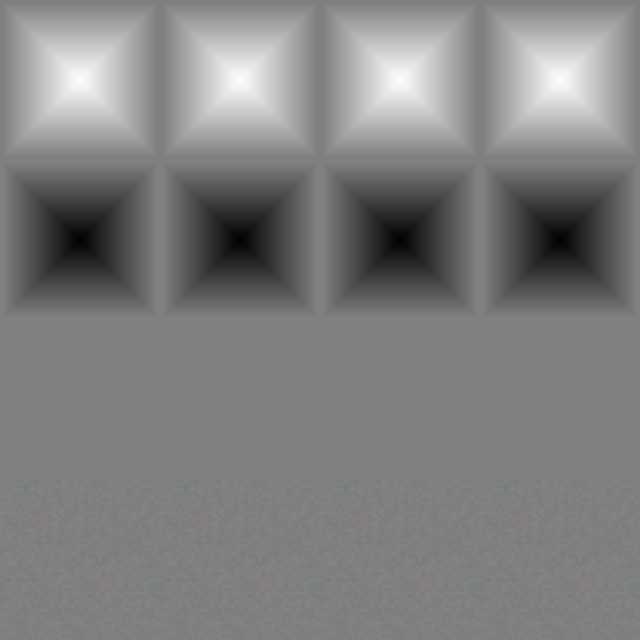
Reproduce this texture map procedurally as a WebGL 1 fragment shader.

```glsl
precision highp float;

uniform vec2 u_resolution;

float hash(vec2 p) {
  return fract(sin(dot(p, vec2(127.1, 311.7))) * 43758.5453);
}

// Value noise that repeats after the given number of lattice cells
float tiledNoise(vec2 p, float period) {
  vec2 i = floor(p);
  vec2 f = smoothstep(0.0, 1.0, fract(p));
  vec2 a = mod(i, period);
  vec2 b = mod(i + 1.0, period);
  float low = mix(hash(a), hash(vec2(b.x, a.y)), f.x);
  float high = mix(hash(vec2(a.x, b.y)), hash(b), f.x);
  return mix(low, high, f.y);
}

// Square pyramid: 1 at the tile centre, 0 along its slightly inset border
float pyramid(vec2 tile) {
  vec2 d = abs(tile - 0.5);
  return clamp(1.0 - max(d.x, d.y) / 0.48, 0.0, 1.0);
}

void main() {
  vec2 grid = gl_FragCoord.xy / u_resolution * 4.0;
  vec2 tile = fract(grid);
  float row = floor(grid.y);
  vec3 color = vec3(0.5);

  if (row > 1.5) {
    // Raised pyramids in the top row, sunken ones below
    float direction = row > 2.5 ? 0.5 : -0.5;
    color += direction * pyramid(tile);
  } else if (row < 0.5) {
    // Faint tinted grain in the bottom row
    vec2 p = tile * 48.0;
    vec3 grain = vec3(tiledNoise(p, 48.0),
                      tiledNoise(p + 17.0, 48.0),
                      tiledNoise(p + 31.0, 48.0));
    color += (grain - 0.5) * 0.045;
  }

  gl_FragColor = vec4(color, 1.0);
}
```
